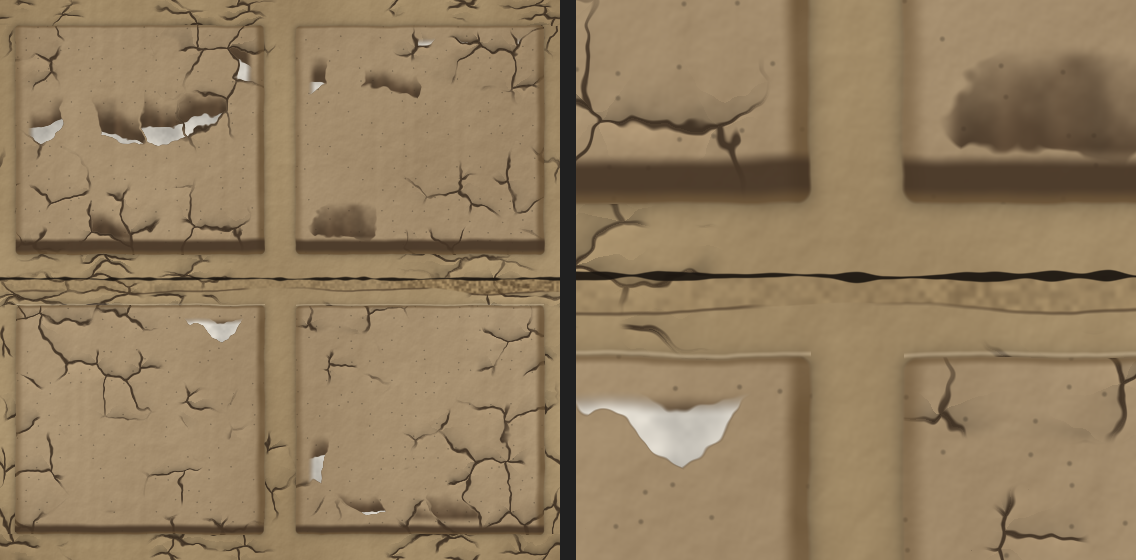
Left: the whole. Right: its middle third, enlarged.
Reproduce this texture procedurally as a Shadertoy shader.

```glsl
// Two by two raised panels in cracked, peeling tan paint, with a dark seam between the rows.
#define PANELS 2.0
#define PANEL_HALF vec2(0.222, 0.204)
#define FLAKE_GRID vec2(12.0, 12.0)
#define RAIL_GRID vec2(9.0, 32.0)
#define STILE_GRID vec2(26.0, 11.0)
#define CRACK_WIDTH 0.0020
#define LOST_FLAKES 0.13
#define PIT_GRID 52.0
#define SEAM_Y 0.502

const vec3 PAINT_DARK = vec3(0.55, 0.46, 0.345);
const vec3 PAINT_LIGHT = vec3(0.70, 0.61, 0.48);
const vec3 GROOVE = vec3(0.27, 0.205, 0.145);
const vec3 EDGE_BROWN = vec3(0.40, 0.31, 0.20);
const vec3 PLASTER = vec3(0.79, 0.77, 0.73);

struct Flake { float edge; vec2 normal; vec2 id; vec2 local; };

vec2 hash2(vec2 p) {
    vec3 q = fract(p.xyx * vec3(0.1031, 0.1030, 0.0973));
    q += dot(q, q.yzx + 33.33);
    return fract((q.xx + q.yz) * q.zy);
}

// Value noise that tiles over the canvas with n cells.
float noise(vec2 uv, vec2 n) {
    vec2 x = uv * n, i = floor(x), f = fract(x);
    f = f * f * (3.0 - 2.0 * f);
    float a = hash2(mod(i, n)).x, b = hash2(mod(i + vec2(1, 0), n)).x;
    float c = hash2(mod(i + vec2(0, 1), n)).x, d = hash2(mod(i + 1.0, n)).x;
    return mix(mix(a, b, f.x), mix(c, d, f.x), f.y);
}

float fbm(vec2 uv, vec2 n) {
    float sum = 0.0, amp = 0.533;
    for (int k = 0; k < 4; k++) {
        sum += amp * noise(uv, n);
        n *= 2.0;
        amp *= 0.5;
    }
    return sum;
}

// Cellular noise: distance to the cell border in canvas units, and its direction.
Flake flakes(vec2 uv, vec2 n) {
    vec2 x = uv * n, i = floor(x), f = fract(x), cell = vec2(0), site = vec2(0);
    float best = 8.0;
    for (int k = 0; k < 9; k++) {
        vec2 g = vec2(k % 3, k / 3) - 1.0;
        vec2 r = g + 0.1 + 0.8 * hash2(mod(i + g, n)) - f;
        if (dot(r, r) < best) { best = dot(r, r); cell = g; site = r; }
    }
    Flake o = Flake(1.0, vec2(0, 1), mod(i + cell, n), -site / n);
    for (int k = 0; k < 25; k++) {
        vec2 g = cell + vec2(k % 5, k / 5) - 2.0;
        vec2 r = g + 0.1 + 0.8 * hash2(mod(i + g, n)) - f;
        vec2 m = r - site;
        if (dot(m, m) > 1e-4) {
            m = normalize(m);
            float d = dot(0.5 * (site + r), m) / length(n * m);
            if (d < o.edge) { o.edge = d; o.normal = normalize(n * m); }
        }
    }
    return o;
}

float boxDistance(vec2 p, vec2 halfSize, float radius) {
    vec2 q = abs(p) - halfSize + radius;
    return length(max(q, 0.0)) + min(max(q.x, q.y), 0.0) - radius;
}

void mainImage(out vec4 fragColor, in vec2 fragCoord) {
    vec2 uv = fragCoord / iResolution.xy;
    float px = 1.0 / iResolution.y;

    // Panel layout
    vec2 wobble = vec2(fbm(uv, vec2(18)), fbm(uv + 0.37, vec2(18))) - 0.5;
    vec2 c = (fract(uv * PANELS) - 0.5) / PANELS + 0.005 * wobble;
    float dist = boxDistance(c, PANEL_HALF, 0.008);
    float panel = smoothstep(0.0015, -0.0015, dist);
    bool rail = abs(c.y) > PANEL_HALF.y;

    // Paint tone, brush streaks and fine relief
    vec2 lit = vec2(-0.0015, 0.0025);
    float relief = fbm(uv, vec2(48)) - fbm(uv + lit, vec2(48));
    float streak = noise(uv, vec2(90, 4)) - 0.5;
    float tone = 0.56 + 0.7 * (fbm(uv, vec2(4)) - 0.5) + 0.12 * streak + 0.8 * relief;
    vec3 col = mix(PAINT_DARK, PAINT_LIGHT, clamp(tone, 0.0, 1.0));
    col *= mix(vec3(1.0, 1.0, 0.96), vec3(1.0), panel);

    // Pits
    vec2 pitId = floor(uv * PIT_GRID), pitHash = hash2(pitId + 3.0);
    float pit = length(fract(uv * PIT_GRID) - 0.3 - 0.4 * pitHash) / PIT_GRID;
    float pitSize = 0.0022 * step(0.72, hash2(pitId + 71.0).x);
    col *= 1.0 - 0.22 * panel * (1.0 - smoothstep(0.2 * pitSize, pitSize + 1e-4, pit));

    // Cracks with curled lips: shaded above a border, bright below it
    vec2 grid = dist < 0.0 ? FLAKE_GRID : (rail ? RAIL_GRID : STILE_GRID);
    Flake fl = flakes(uv + 0.05 * wobble, grid);
    vec2 rnd = hash2(fl.id + 19.0);
    float tileEdge = smoothstep(0.07, 0.03, min(uv.y, 1.0 - uv.y));
    float wear = smoothstep(0.43, 0.54, fbm(uv + 0.21, vec2(5)) + mix(0.07 * tileEdge - 0.04, 0.02, panel));
    wear *= smoothstep(0.25, 0.5, noise(uv, vec2(23)));
    float width = CRACK_WIDTH * (0.4 + noise(uv, vec2(37)));
    float lip = exp(-fl.edge / 0.009) * wear * (0.3 + rnd.y);
    col *= 1.0 - 0.32 * lip * max(-fl.normal.y, 0.0) + 0.10 * lip * max(fl.normal.y, 0.0);
    float crack = wear * (1.0 - smoothstep(0.4 * width, width + px, fl.edge));
    col = mix(col, GROOVE * 0.8, 0.85 * crack);

    // Lost flakes: a shadowed hollow with bare plaster at its foot
    float lost = step(1.0 - LOST_FLAKES, rnd.x) * smoothstep(-0.02, -0.035, dist);
    float level = fl.local.y + 0.5 * (rnd.y - 0.5) * fl.local.x + 0.012 * wobble.x;
    float hollow = lost * smoothstep(0.030, -0.016, level) * smoothstep(0.0, 0.004, fl.edge);
    col = mix(col, GROOVE * (1.05 + 0.4 * streak), 0.85 * hollow);
    float cut = mix(-0.008, -0.034, rnd.y);
    float bare = lost * smoothstep(cut, cut - 0.003, level) * smoothstep(0.001, 0.003, fl.edge);
    col = mix(col, PLASTER * (0.75 + 0.5 * fbm(uv, vec2(30))), bare);

    // Bevels: deep bottom groove, brown sides, thin top line
    float lowRow = step(uv.y, 0.5);
    float bottom = c.y + PANEL_HALF.y, right = PANEL_HALF.x - c.x, left = c.x + PANEL_HALF.x;
    float top = PANEL_HALF.y - c.y, band = mix(0.026, 0.015, lowRow);
    float grime = 0.75 + 0.5 * fbm(uv, vec2(24));
    col = mix(col, EDGE_BROWN, panel * 0.75 * grime * smoothstep(0.018, 0.006, right));
    col = mix(col, EDGE_BROWN, panel * 0.50 * grime * smoothstep(0.016, 0.002, left));
    col = mix(col, EDGE_BROWN, panel * 0.60 * smoothstep(0.006, 0.001, top));
    vec3 groove = mix(EDGE_BROWN, GROOVE, smoothstep(0.0, 0.4 * band, bottom));
    col = mix(col, groove, panel * 0.9 * smoothstep(band + 0.005, band - 0.005, bottom));
    col *= 1.0 - 0.22 * (1.0 - panel) * exp(-max(dist, 0.0) / 0.005);
    col += 0.12 * lowRow * smoothstep(0.0022, 0.0, abs(top + 0.002)) * step(abs(c.x), PANEL_HALF.x);

    // Seam between the rows, with a crumbling sandy strip below it
    float below = SEAM_Y + 0.004 * wobble.y - uv.y;
    float ragged = 0.012 + 0.020 * fbm(uv, vec2(8));
    float strip = smoothstep(-px, px, below) * smoothstep(ragged + px, ragged - px, below);
    float patchy = 0.3 + 0.7 * smoothstep(0.45, 0.75, uv.x + 0.4 * (noise(uv, vec2(9)) - 0.5));
    vec3 sand = mix(vec3(0.36, 0.28, 0.18), vec3(0.68, 0.57, 0.40), noise(uv, vec2(230)));
    col = mix(col, sand, 0.75 * strip * patchy);
    float rim = smoothstep(0.0012 + px, 0.0, abs(below - ragged));
    col = mix(col, GROOVE, 0.6 * rim * smoothstep(0.3, 0.6, noise(uv, vec2(15))));
    float gap = 0.0004 + 0.003 * noise(uv, vec2(60, 8));
    col = mix(col, vec3(0.10, 0.08, 0.06), 0.92 * smoothstep(gap + px, gap - px, abs(below)));

    fragColor = vec4(clamp(col, 0.0, 1.0), 1.0);
}
```
